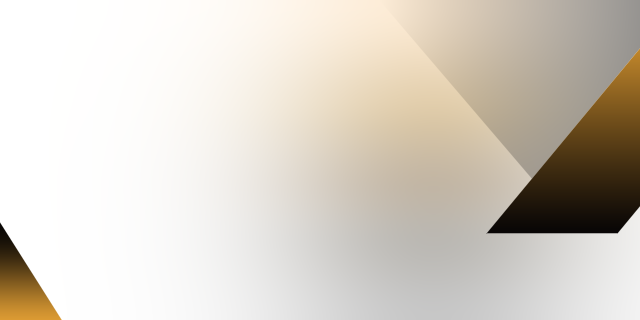
Give the GLSL for this background, as a Shadertoy shader.

```glsl
// Soft coverage of the side where signedDistance is positive
float cover(float signedDistance) {
    float pixel = 1.0 / iResolution.y;
    return smoothstep(-0.7 * pixel, 0.7 * pixel, signedDistance);
}

// Signed distance to the line through point a along dir, positive on its right
float rightOf(vec2 p, vec2 a, vec2 dir) {
    return dot(p - a, normalize(vec2(dir.y, -dir.x)));
}

// Vertical ramp of the glow, from grey at the bottom to cream at the top
vec3 glowColor(float y) {
    vec3 color = mix(vec3(0.78), vec3(0.73, 0.72, 0.70), smoothstep(0.0, 0.27, y));
    color = mix(color, vec3(0.76, 0.71, 0.64), smoothstep(0.22, 0.46, y));
    color = mix(color, vec3(0.87, 0.79, 0.65), smoothstep(0.40, 0.70, y));
    return mix(color, vec3(0.99, 0.92, 0.83), smoothstep(0.58, 1.0, y));
}

void mainImage(out vec4 fragColor, in vec2 fragCoord) {
    vec2 p = fragCoord / iResolution.xy * vec2(2.0, 1.0);

    // White ground with a wide glow
    float offset = p.x - 1.355;
    vec3 color = mix(vec3(1.0), glowColor(p.y), exp(-3.6 * offset * offset));

    // Translucent shade in the upper right
    vec2 bandSlope = vec2(0.479, 0.578);
    float bandLeft = rightOf(p, vec2(1.521, 0.271), bandSlope);
    float shadeEdge = rightOf(p, vec2(1.661, 0.443), vec2(-0.476, 0.557));
    float shade = cover(min(shadeEdge, -bandLeft));
    color *= 1.0 - 0.41 * shade * clamp((p.x - 1.185) / 0.815, 0.0, 1.0);

    // Slanted band, black to gold
    float bandRight = rightOf(p, vec2(1.930, 0.271), bandSlope);
    float band = cover(min(min(bandLeft, -bandRight), p.y - 0.271));
    float bandRise = clamp((p.y - 0.271) / 0.578, 0.0, 1.0);
    vec3 bandColor = mix(vec3(0.03, 0.02, 0.02), vec3(0.76, 0.53, 0.17), pow(bandRise, 1.15));
    color = mix(color, bandColor, band);

    // Corner wedge, gold at its foot
    float wedge = cover(-rightOf(p, vec2(0.193, 0.0), vec2(-0.193, 0.305)));
    float wedgeRise = smoothstep(-0.05, 0.30, p.y);
    vec3 wedgeColor = mix(vec3(0.91, 0.64, 0.21), vec3(0.04, 0.03, 0.02), wedgeRise);
    color = mix(color, wedgeColor, wedge);

    fragColor = vec4(color, 1.0);
}
```
